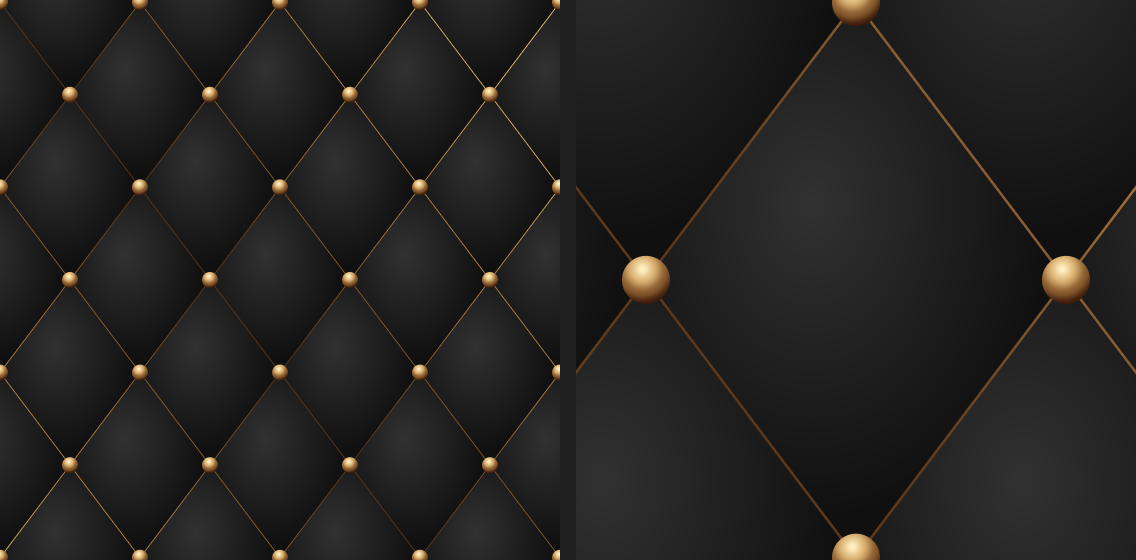
Left, the full canvas; right, a detail of the centre.
This pattern is drawn by a Shadertoy shader. Its source:

```glsl
// Dark quilted upholstery: diamond panes with soft off-centre shading, thin gold
// seams and round gold studs. A skewed lattice turns the seams into integer grid
// lines, so panes, seams and studs all come from fract and round.

#define PERIOD vec2(0.25, 0.3307)       // width and height of one diamond
#define ORIGIN vec2(0.0, 0.004)         // position of one stud
#define SEAM_HALF_WIDTH 0.00075
#define STUD_RADIUS 0.0143
#define PANE_LIGHT vec2(-0.104, 0.138)  // pane highlight, in diamond units
#define PANE_FALLOFF 0.57
#define STUD_LIGHT vec2(-0.15, 0.45)    // stud highlight, in stud radii
#define SHEEN_SLOPE 0.77                // slant of the dull band across the seams

// Lattice coordinates back to diamond units
vec2 fromLattice(vec2 l) {
    return 0.5 * vec2(l.x + l.y, l.x - l.y);
}

// Antialiased coverage of a shape from its signed distance
float coverage(float dist, float pixel) {
    return clamp(0.5 - dist / pixel, 0.0, 1.0);
}

vec3 paneColor(vec2 local) {
    float t = clamp(length(local - PANE_LIGHT) / PANE_FALLOFF, 0.0, 1.0);
    return vec3(mix(0.193, 0.062, t));
}

// Seams are dull brown along a diagonal band and brighten away from it
vec3 seamColor(vec2 uv) {
    float t = abs(uv.x - SHEEN_SLOPE * (1.0 - uv.y));
    vec3 brown = vec3(0.36, 0.22, 0.11);
    vec3 gold = vec3(0.71, 0.51, 0.25);
    vec3 bright = vec3(0.96, 0.80, 0.46);
    vec3 color = mix(brown, gold, smoothstep(0.0, 0.48, t));
    return mix(color, bright, smoothstep(0.42, 0.9, t));
}

// Polished ball: cream highlight through gold to a dark lower rim
vec3 studColor(vec2 local) {
    float t = length(local - STUD_LIGHT) / 1.45;
    vec3 color = mix(vec3(1.0, 0.94, 0.76), vec3(0.86, 0.70, 0.45), smoothstep(0.0, 0.4, t));
    color = mix(color, vec3(0.54, 0.36, 0.18), smoothstep(0.3, 0.7, t));
    return mix(color, vec3(0.24, 0.11, 0.04), smoothstep(0.65, 1.0, t));
}

void mainImage(out vec4 fragColor, in vec2 fragCoord) {
    vec2 uv = fragCoord / iResolution.y;
    float pixel = 1.0 / iResolution.y;

    // Skewed lattice: seams on integer lines, studs on integer points
    vec2 q = (uv - ORIGIN) / PERIOD;
    vec2 lattice = vec2(q.x + q.y, q.x - q.y);
    vec2 cell = fract(lattice) - 0.5;

    // Padded panes
    vec3 color = paneColor(fromLattice(cell));

    // Seams
    vec2 edge = 0.5 - abs(cell);
    float seamDist = min(edge.x, edge.y) / length(1.0 / PERIOD);
    color = mix(color, seamColor(uv), coverage(seamDist - SEAM_HALF_WIDTH, pixel));

    // Studs
    vec2 stud = fromLattice(lattice - round(lattice)) * PERIOD / STUD_RADIUS;
    float studDist = (length(stud) - 1.0) * STUD_RADIUS;
    color = mix(color, studColor(stud), coverage(studDist, pixel));

    fragColor = vec4(color, 1.0);
}
```
